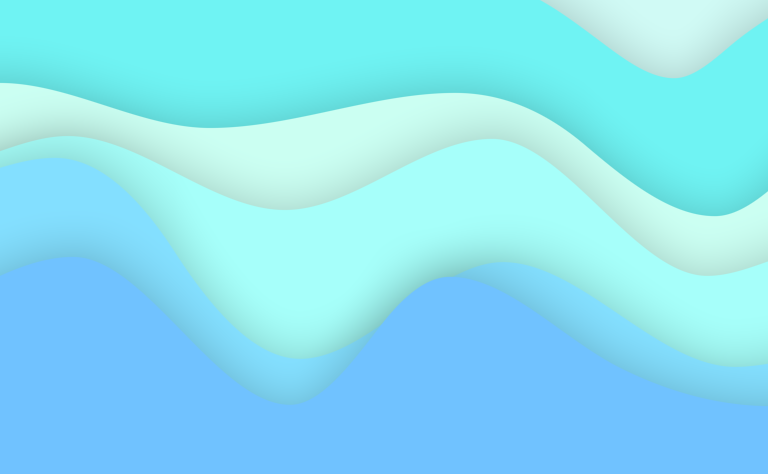
Reproduce this background procedurally as a Shadertoy shader.

```glsl
// Stacked paper waves in mint, aqua and blue, layered from back to front.
// Each crest is a smooth cubic curve through a few knots, and each sheet
// casts a soft shadow upward onto the sheets behind it.

// Height of a curve at x; every knot holds (x, height, slope).
float waveHeight(float x, vec3 knots[7]) {
    float height = knots[0].y;
    for (int i = 0; i < 6; i++) {
        vec3 a = knots[i], b = knots[i + 1];
        if (x < a.x) break;
        float span = b.x - a.x;
        float t = clamp((x - a.x) / span, 0.0, 1.0);
        float s = 1.0 - t;
        height = mix(a.y, b.y, t * t * (3.0 - 2.0 * t))
               + span * t * s * (a.z * s - b.z * t);
    }
    return height;
}

// Lays one sheet and its shadow over the colour so far.
vec3 addSheet(vec3 below, vec2 p, vec3 tint, vec3 knots[7]) {
    float height = waveHeight(p.x, knots);
    float slope = (waveHeight(p.x + 0.002, knots) - height) / 0.002;
    float dist = (p.y - height) * inversesqrt(1.0 + slope * slope);

    float fade = clamp(1.0 - dist / 0.115, 0.0, 1.0);
    below *= 1.0 - 0.11 * fade * fade;

    float edge = 0.75 / iResolution.y;
    return mix(tint, below, smoothstep(-edge, edge, dist));
}

void mainImage(out vec4 fragColor, in vec2 fragCoord) {
    vec2 p = fragCoord / iResolution.xy * vec2(1.62, 1.0);
    vec3 color = vec3(0.815, 0.98, 0.96);

    // Cyan sheet, dipping at the upper right
    color = addSheet(color, p, vec3(0.435, 0.953, 0.953), vec3[7](
        vec3(0.0, 1.5, 0.0), vec3(0.9, 1.12, -0.3), vec3(1.139, 1.0, -0.55),
        vec3(1.266, 0.913, -0.75), vec3(1.422, 0.835, 0.0),
        vec3(1.54, 0.903, 0.85), vec3(1.63, 0.968, 0.65)));

    // Pale mint sheet
    color = addSheet(color, p, vec3(0.795, 1.0, 0.95), vec3[7](
        vec3(0.0, 0.825, 0.0), vec3(0.443, 0.73, 0.0), vec3(0.96, 0.804, 0.0),
        vec3(1.234, 0.694, -0.85), vec3(1.508, 0.544, 0.0),
        vec3(1.63, 0.605, 0.85), vec3(2.0, 0.8, 0.0)));

    // Aqua sheet
    color = addSheet(color, p, vec3(0.65, 1.0, 0.98), vec3[7](
        vec3(0.0, 0.681, 0.35), vec3(0.143, 0.713, 0.0), vec3(0.601, 0.557, 0.0),
        vec3(1.038, 0.707, 0.0), vec3(1.492, 0.418, 0.0),
        vec3(1.63, 0.452, 0.35), vec3(2.0, 0.5, 0.0)));

    // Sky blue sheet
    color = addSheet(color, p, vec3(0.515, 0.875, 1.0), vec3[7](
        vec3(0.0, 0.646, 0.3), vec3(0.116, 0.667, 0.0), vec3(0.369, 0.468, -1.55),
        vec3(0.633, 0.243, 0.0), vec3(1.061, 0.447, 0.0),
        vec3(1.551, 0.226, 0.0), vec3(1.75, 0.25, 0.0)));

    // Deep blue sheet in front
    color = addSheet(color, p, vec3(0.44, 0.76, 1.0), vec3[7](
        vec3(0.0, 0.418, 0.45), vec3(0.154, 0.458, 0.0), vec3(0.612, 0.146, 0.0),
        vec3(0.802, 0.312, 1.3), vec3(0.949, 0.416, 0.0),
        vec3(1.308, 0.224, -0.5), vec3(1.63, 0.143, 0.0)));

    fragColor = vec4(color, 1.0);
}
```
